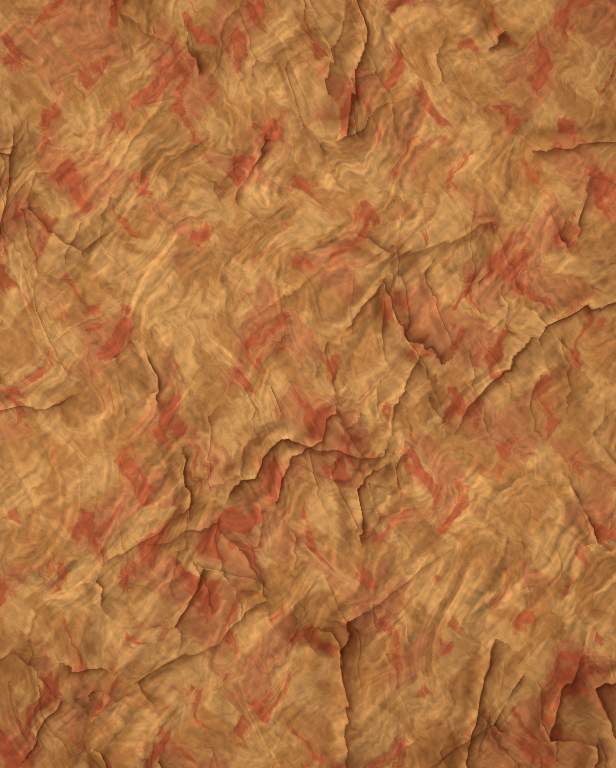
This texture is drawn by a Shadertoy shader. Its source:

```glsl
// Crumpled, torn paper glazed in ochre and red, with raking light on its folds.

// Paint
const vec3 OCHRE = vec3(0.675, 0.455, 0.25);
const vec3 PALE_OCHRE = vec3(0.765, 0.555, 0.325);
const vec3 PINK_WASH = vec3(0.70, 0.42, 0.265);
const vec3 RED_STAIN = vec3(0.66, 0.27, 0.17);
const vec3 SHADOW = vec3(0.23, 0.075, 0.02);

// Light and folds, lengths in canvas heights
const vec2 LIGHT = vec2(-0.78, 0.63);
const float SHADOW_WIDTH = 0.0042;
const float PENUMBRA = 0.016;
const float LIP_WIDTH = 0.006;
const float EDGE_SOFTNESS = 0.0016;
const float CRUMPLE = 0.030;
const float RELIEF = 0.85;
const float GRAIN = 0.10;
const float VIGNETTE = 0.17;

vec2 hash2(vec2 p) {
    vec2 k = vec2(dot(p, vec2(127.1, 311.7)), dot(p, vec2(269.5, 183.3)));
    return fract(sin(k) * 43758.55);
}

// Layered sines, each layer bent by the one before; roughly -0.7 to 0.7
float ripple(vec2 p) {
    float sum = 0.0, amp = 0.5;
    for (int i = 0; i < 5; i++) {
        p += 0.8 * sin(p.yx * 1.3 + float(i) * 1.7);
        sum += amp * sin(p.x) * sin(p.y);
        p = mat2(1.44, 1.08, -1.08, 1.44) * p + 2.3;
        amp *= 0.55;
    }
    return sum;
}

// Folds along cell borders: x = shadow, y = lit lip, z = tilt of the sheet
vec3 folds(vec2 p, float scale, float width) {
    vec2 q = p * scale, base = floor(q), home = base, toHome = vec2(0.0);
    float nearest = 9.0;
    for (int y = -1; y <= 1; y++)
    for (int x = -1; x <= 1; x++) {
        vec2 id = base + vec2(x, y);
        vec2 r = id + hash2(id) - q;
        if (dot(r, r) < nearest) {
            nearest = dot(r, r);
            home = id;
            toHome = r;
        }
    }
    vec3 fold = vec3(0.0, 0.0, dot(hash2(home + 7.0) - 0.5, toHome));
    for (int y = -2; y <= 2; y++)
    for (int x = -2; x <= 2; x++) {
        if (x == 0 && y == 0) continue;
        vec2 id = home + vec2(x, y);
        vec2 r = id + hash2(id) - q;
        vec2 n = normalize(r - toHome);
        float d = max(dot(0.5 * (r + toHome), n), 0.0) / scale;
        float strength = smoothstep(0.20, 0.75, hash2(home + id + scale).x);
        float facing = dot(n, LIGHT) * strength;
        float edge = smoothstep(0.0, EDGE_SOFTNESS, d);
        d /= width;
        float gloom = exp(-d / SHADOW_WIDTH) + 0.28 * exp(-d / PENUMBRA);
        float fromSlope = (d - 0.022) / 0.009;
        float slope = 0.25 * exp(-fromSlope * fromSlope);
        fold.x += max(facing, 0.0) * edge * gloom + max(-facing, 0.0) * slope;
        fold.y += max(-facing, 0.0) * edge * exp(-d / LIP_WIDTH);
    }
    return fold;
}

// Sharp small creases over softer swells
float wrinkles(vec2 p) {
    return abs(ripple(p * vec2(14.0, 10.0))) + 0.4 * abs(ripple(p.yx * 33.0 + 5.0));
}

void mainImage(out vec4 fragColor, in vec2 fragCoord) {
    vec2 p = fragCoord / iResolution.y;
    vec2 middle = 0.5 * iResolution.xy / iResolution.y;
    vec2 bent = p + CRUMPLE * vec2(ripple(p * 10.0), ripple(p * 10.0 + 40.0));

    // Three sizes of fold, each fading in and out along its length
    float taper = smoothstep(-0.35, 0.10, ripple(p * 9.0 + 11.0));
    float patchy = smoothstep(-0.15, 0.25, ripple(p * 11.0 + 23.0));
    vec3 largeFold = folds(bent + 3.0, 5.2, 1.0);
    vec3 midFold = folds(bent * mat2(0.8, 0.6, -0.6, 0.8) + 9.0, 9.0, 0.75);
    vec3 fineFold = folds(bent * mat2(1.5, 0.6, -0.25, 0.6) + 17.0, 17.0, 0.5);
    vec3 fold = largeFold * vec3(taper, taper, 0.8)
              + midFold * vec3(patchy, patchy, 0.6)
              + fineFold * vec3(patchy * 0.45, taper * 0.6, 0.4);

    // Paint: ochre patches, pink washes, red stains gathered in the creases
    float wash = ripple(bent * 42.0 + 60.0) + 0.4 * ripple(p * 13.0 + 31.0);
    float pink = ripple(bent * 28.0 + 80.0) + 0.4 * ripple(p * 9.0 + 50.0);
    float red = ripple(bent * vec2(64.0, 42.0) + 95.0) + 0.5 * pink + 0.25 * fold.y;
    vec3 color = mix(OCHRE, PALE_OCHRE, smoothstep(-0.30, 0.26, wash));
    color = mix(color, PINK_WASH, 0.7 * smoothstep(0.05, 0.35, pink));
    color = mix(color, RED_STAIN, 0.6 * smoothstep(0.28, 0.62, red));

    // Raking light on wrinkles and tilted sheets, then fine grain
    vec2 reach = LIGHT * 0.0024;
    float slope = wrinkles(bent - reach) - wrinkles(bent + reach);
    float shade = clamp(RELIEF * slope, -0.22, 0.18) + 0.10 * fold.z;
    shade += 0.17 * min(fold.y, 1.0) + GRAIN * ripple(p * 230.0);
    color *= 1.0 + shade;
    color = mix(color, SHADOW, 0.95 * (1.0 - exp(-1.4 * fold.x)));

    // Dimmer toward the rim, most of all at the lower right
    vec2 away = p - middle + vec2(0.06, -0.06);
    color *= 1.04 - VIGNETTE * smoothstep(0.25, 0.75, length(away)) * vec3(0.8, 1.0, 1.2);
    fragColor = vec4(clamp(color, 0.0, 1.0), 1.0);
}
```
